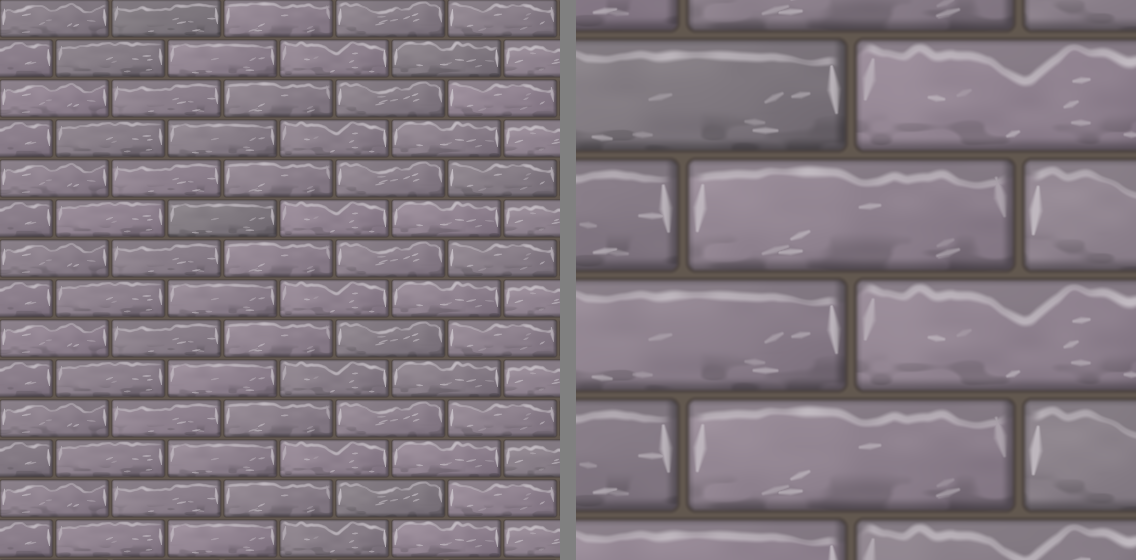
Left: the whole. Right: its middle third, enlarged.
Give the GLSL for this texture, as a three.js fragment shader.

```glsl
// Running-bond wall of bevelled grey-violet stone bricks, 5 across and 14 down.
// Each brick is a rounded box with a diagonal gradient, a chipped top rim,
// glints at its sides and small scratches, all seeded from its cell.
varying vec2 vUv;

const vec2 GRID = vec2(5.0, 14.0);
const float ASPECT = 2.8;                  // brick cell width over height
const vec2 HALF_SIZE = vec2(1.352, 0.457); // brick half size in row heights
const float SOFT = 0.024;                  // edge softness in row heights

const vec3 MORTAR_DARK = vec3(0.30, 0.265, 0.25);
const vec3 MORTAR_LIGHT = vec3(0.385, 0.345, 0.31);
const vec3 STONE_LIGHT = vec3(0.615, 0.575, 0.61);
const vec3 STONE_DARK = vec3(0.475, 0.435, 0.48);
const vec3 RIM = vec3(0.47, 0.44, 0.47);
const vec3 GLINT = vec3(0.79, 0.765, 0.79);

float hash(vec2 p) {
  return fract(sin(dot(p, vec2(127.1, 311.7))) * 43758.5453);
}

float noise(vec2 p) {
  vec2 i = floor(p), f = fract(p);
  f = f * f * (3.0 - 2.0 * f);
  return mix(mix(hash(i), hash(i + vec2(1.0, 0.0)), f.x),
             mix(hash(i + vec2(0.0, 1.0)), hash(i + 1.0), f.x), f.y);
}

float roundedBox(vec2 p, vec2 halfSize, float radius) {
  vec2 d = abs(p) - halfSize + radius;
  return length(max(d, 0.0)) + min(max(d.x, d.y), 0.0) - radius;
}

// Line from a to b, thick in the middle and pointed at the ends
float stroke(vec2 p, vec2 a, vec2 b, float width) {
  vec2 d = b - a;
  float t = clamp(dot(p - a, d) / dot(d, d), 0.0, 1.0);
  float r = width * (1.0 - abs(2.0 * t - 1.0));
  return 1.0 - smoothstep(0.3 * r, r + SOFT, distance(p, a + d * t));
}

// Depth of the chipped rim below the top edge
float chipDepth(float x, float seed) {
  float broad = noise(vec2(x * 2.3 + seed, seed));
  float fine = noise(vec2(x * 7.0 + seed, seed + 5.0));
  return 0.05 + 0.23 * broad * broad + 0.09 * fine;
}

// Pale scratches scattered over the face
float scratches(vec2 p, float seed) {
  float sum = 0.0;
  for (int i = 0; i < 7; i++) {
    vec2 key = vec2(float(i), seed);
    vec2 a = vec2(hash(key) * 2.2 - 1.1, hash(key + 3.1) * 0.5 - 0.14);
    vec2 d = vec2(0.09 + 0.13 * hash(key + 6.3), 0.09 * hash(key + 9.7) - 0.07);
    sum = max(sum, stroke(p, a, a + d, 0.018) * (0.25 + 0.4 * hash(key + 1.7)));
  }
  return sum;
}

// Bright slivers along the left and right edges
float sideGlints(vec2 p, float seed) {
  float sum = 0.0;
  for (int i = 0; i < 2; i++) {
    float side = float(i) * 2.0 - 1.0;
    float h = hash(vec2(seed, side));
    vec2 a = vec2(side * (1.21 + 0.04 * h), -0.31 + 0.1 * h);
    vec2 b = vec2(side * 1.28, 0.0 + 0.2 * h);
    sum = max(sum, stroke(p, a, b, 0.05) * (0.5 + 0.4 * h));
  }
  return sum;
}

vec3 brick(vec2 p, vec2 id, float seed) {
  // Diagonal gradient, mottling and a tint for each brick
  float fall = 0.5 + 0.19 * p.x + 0.50 * p.y;
  float mottle = noise(p * vec2(3.0, 6.0) + seed) - 0.5;
  vec3 color = mix(STONE_LIGHT, STONE_DARK, clamp(fall + 0.25 * mottle, 0.0, 1.0));
  float tone = hash(id + 2.4);
  color *= mix(vec3(0.91, 0.93, 0.91), vec3(1.04, 1.015, 1.04), sqrt(tone));

  // Worn dark patches near the bottom
  float patches = smoothstep(0.52, 0.75, noise(p * vec2(4.0, 9.0) + seed * 2.0));
  color *= 1.0 - 0.13 * patches * smoothstep(0.12, 0.3, p.y);

  // Chipped rim with a broken highlight along its boundary
  float depth = chipDepth(p.x, seed);
  float slope = (chipDepth(p.x + 0.01, seed) - depth) / 0.01;
  float below = (p.y + HALF_SIZE.y - depth) / sqrt(1.0 + slope * slope);
  color = mix(color, RIM, 0.5 * (1.0 - smoothstep(-SOFT, SOFT, below)));
  float wear = noise(vec2(p.x * 4.5 + seed, seed + 8.0));
  float line = 1.0 - smoothstep(0.01, 0.03 + 0.045 * wear, abs(below));
  line *= mix(0.25, 0.9, wear) * (1.0 - smoothstep(1.2, 1.32, abs(p.x)));
  float glint = max(line, max(scratches(p, seed), sideGlints(p, seed)));
  color = mix(color, GLINT, glint);

  // Bevel, deepest at the right and bottom
  vec2 farEdge = smoothstep(vec2(0.0), vec2(0.11, 0.12), HALF_SIZE - p);
  vec2 nearEdge = smoothstep(vec2(0.0), vec2(0.06), HALF_SIZE + p);
  return color * mix(0.70, 1.0, farEdge.x * farEdge.y)
               * mix(0.86, 1.0, nearEdge.x * nearEdge.y);
}

void main() {
  // Rows count from the top; odd rows shift by half a brick
  vec2 cell = vec2(vUv.x, 1.0 - vUv.y) * GRID + vec2(0.015, 0.04);
  float parity = mod(floor(cell.y), 2.0);
  cell.x += 0.5 * parity;
  vec2 id = vec2(mod(floor(cell.x), GRID.x), floor(cell.y));
  vec2 p = (fract(cell) - 0.5) * vec2(ASPECT, 1.0);

  // Chips recur down each column; tints differ in every brick
  float seed = 11.0 + id.x * 7.3 + parity * 3.9;
  float edge = roundedBox(p, HALF_SIZE, 0.06);
  vec3 mortar = mix(MORTAR_DARK, MORTAR_LIGHT, smoothstep(0.0, 0.045, edge));
  float mask = 1.0 - smoothstep(-SOFT, SOFT, edge);
  gl_FragColor = vec4(mix(mortar, brick(p, id, seed), mask), 1.0);
}
```
